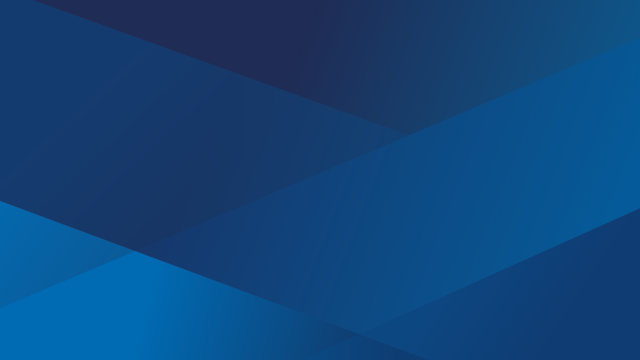
Write a WebGL 2 fragment shader that draws this background.

```glsl
#version 300 es
precision highp float;

uniform vec2 u_resolution;
out vec4 outColor;

// Linear blend factor running from point a to point b
float ramp(vec2 p, vec2 a, vec2 b) {
    vec2 axis = b - a;
    return clamp(dot(p - a, axis) / dot(axis, axis), 0.0, 1.0);
}

vec3 gradient(vec2 p, vec2 a, vec2 b, vec3 first, vec3 last) {
    return mix(first, last, ramp(p, a, b));
}

// Smooth coverage above a line given by its height at x = 0 and its slope
float above(vec2 p, float height, float slope, float pixel) {
    float dist = (p.y - height - slope * p.x) / length(vec2(slope, 1.0));
    return smoothstep(-0.7 * pixel, 0.7 * pixel, dist);
}

void main() {
    vec2 p = gl_FragCoord.xy / u_resolution.y;
    float pixel = 1.0 / u_resolution.y;

    // Edges of the two crossing bands
    float overFallTop = above(p, 1.033, -0.36, pixel);
    float overFallBase = above(p, 0.442, -0.371, pixel);
    float overRiseTop = above(p, 0.1435, 0.423, pixel);
    float overRiseBase = above(p, -0.375, 0.448, pixel);

    // Dark upper corner fading to teal
    vec3 indigo = vec3(0.12, 0.172, 0.333);
    vec3 teal = vec3(0.055, 0.33, 0.53);
    vec3 upper = gradient(p, vec2(0.80, 0.79), vec2(1.59, 0.484), indigo, teal);

    // Falling band, darkest in the middle
    vec3 royal = vec3(0.08, 0.233, 0.437);
    vec3 navy = vec3(0.09, 0.212, 0.396);
    vec3 steel = vec3(0.073, 0.262, 0.465);
    vec3 falling = gradient(p, vec2(0.22, 0.72), vec2(0.50, 0.42), royal, navy);
    falling = mix(falling, steel, ramp(p, vec2(0.58, 0.62), vec2(1.10, 0.42)));

    // Rising band
    vec3 deep = vec3(0.085, 0.22, 0.425);
    vec3 azure = vec3(0.02, 0.355, 0.60);
    vec3 rising = gradient(p, vec2(0.417, 0.306), vec2(1.516, -0.12), deep, azure);

    // Bright lower left pieces
    vec3 sky = vec3(0.0, 0.418, 0.70);
    vec3 dusk = vec3(0.06, 0.24, 0.44);
    vec3 wedge = gradient(p, vec2(0.0, 0.45), vec2(0.30, 0.22),
                          vec3(0.015, 0.41, 0.68), vec3(0.04, 0.355, 0.60));
    vec3 glow = gradient(p, vec2(0.40, 0.15), vec2(0.98, 0.0), sky, dusk);

    // Shadowed lower right pieces
    vec3 shade = gradient(p, vec2(1.20, 0.20), vec2(1.50, 0.0),
                          vec3(0.05, 0.28, 0.51), vec3(0.06, 0.235, 0.45));
    vec3 notch = gradient(p, vec2(0.84, 0.0), vec2(1.10, 0.0),
                          vec3(0.04, 0.29, 0.52), vec3(0.055, 0.24, 0.45));

    // Join the regions from the lower right upwards
    vec3 lowerRight = mix(notch, shade, overFallBase);
    vec3 middle = mix(glow, rising, overFallBase);
    vec3 upperLeft = mix(wedge, mix(falling, upper, overFallTop), overFallBase);
    vec3 color = mix(lowerRight, middle, overRiseBase);
    color = mix(color, upperLeft, overRiseTop);

    outColor = vec4(color, 1.0);
}
```
